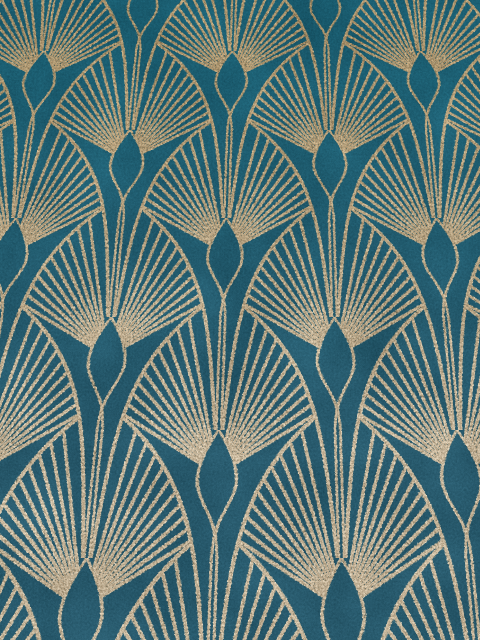
A WebGL 2 fragment shader for this pattern:

```glsl
#version 300 es
precision highp float;
uniform vec2 u_resolution;
out vec4 outColor;

// Perspective of the sheet, in canvas widths measured from the top edge
const float VANISH_X = 0.592;
const float TOP_SPACING = 0.3785;
const float SPACING_GROWTH = 0.131;
const float ROW_ZERO = 2.549;
const float ROW_STEP = 0.133;
const float COLUMN_SHIFT = 0.275;

// Motif, in column spacings across and rows down
const float ROW_HEIGHT = 0.47;
const float FAN_ORIGIN = 0.36;
const float RAY_START = 0.143;
const float RAY_STEP = 0.0914;
const float RAY_COUNT = 10.0;
const float LEAF_WIDTH = 0.080;
const float LEAF_MIDDLE = 0.41;
const float LEAF_END = 0.86;
const float STEM_GAP = 0.011;
const float RAY_HALF = 0.0072;
const float ARCH_HALF = 0.0082;
const float STEM_HALF = 0.0058;

// Surface
const float GRAIN_SCALE = 210.0;
const float CLOUD_SCALE = 7.0;
const float EDGE_WEAR = 0.004;
const vec3 TEAL_DARK = vec3(0.11, 0.285, 0.35);
const vec3 TEAL_LIGHT = vec3(0.19, 0.40, 0.48);
const vec3 TEAL_TOP_TINT = vec3(0.62, 1.0, 1.0);
const vec3 GOLD_DARK = vec3(0.56, 0.48, 0.36);
const vec3 GOLD_LIGHT = vec3(0.86, 0.80, 0.70);
const vec3 GOLD_TOP_TINT = vec3(0.88, 0.83, 0.72);

vec2 hashGradient(vec2 cell) {
  vec3 h = fract(cell.xyx * vec3(0.1031, 0.1030, 0.0973));
  h += dot(h, h.yzx + 33.33);
  return fract((h.xx + h.yz) * h.zy) * 2.0 - 1.0;
}

float gradientNoise(vec2 p) {
  vec2 i = floor(p), f = fract(p);
  vec2 w = f * f * f * (f * (f * 6.0 - 15.0) + 10.0);
  vec2 e = vec2(1.0, 0.0);
  float low = mix(dot(hashGradient(i), f), dot(hashGradient(i + e), f - e), w.x);
  float high = mix(dot(hashGradient(i + e.yx), f - e.yx),
                   dot(hashGradient(i + 1.0), f - 1.0), w.x);
  return mix(low, high, w.y);
}

float fbm(vec2 p) {
  float sum = 0.0, gain = 1.0;
  for (int i = 0; i < 4; i++) {
    sum += gain * gradientNoise(p);
    p = p * 2.03 + 17.0;
    gain *= 0.55;
  }
  return sum;
}

// Half width of an arch, b rows below its focus
float archWidth(float b) {
  float t = max(1.0 - b, 0.0);
  return 0.485 - 0.05 * t - 0.0146 * t * t * t * t;
}

float leafWidth(float b) {
  float rise = sin(1.5708 * clamp(b / LEAF_MIDDLE, 0.0, 1.0));
  return LEAF_WIDTH * rise * (1.0 - smoothstep(LEAF_MIDDLE, LEAF_END, b));
}

float above(float value, float blur) { return smoothstep(-blur, blur, value); }

// Gold coverage of one motif at x across and b rows below its focus
float motif(float x, float b, float wear, float blur) {
  float t = max(1.0 - b, 0.0);
  float slope = (0.05 + 0.0584 * t * t * t) / ROW_HEIGHT;
  float width = archWidth(b);
  float beyondStem = above(x - 0.5 + archWidth(b + 1.0), blur);

  // Arch, running down to the foci of the next row
  float archDist = abs(x - width) / sqrt(1.0 + slope * slope);
  float arch = above(ARCH_HALF + wear - archDist, blur) * beyondStem * step(b, 1.0);

  // Rays, clipped by the arches and the leaf
  vec2 q = vec2(x, (FAN_ORIGIN - b) * ROW_HEIGHT);
  float angle = atan(q.x, q.y) - RAY_START;
  float ray = clamp(round(angle / RAY_STEP), 1.0, RAY_COUNT) * RAY_STEP;
  float rayDist = length(q) * abs(sin(angle - ray));
  float fan = above(RAY_HALF + wear - rayDist, blur) * beyondStem;
  fan *= above(width - x, blur) * above(0.5 - archWidth(b - 1.0) - x, blur);
  fan *= above(x - leafWidth(b), blur) * step(b, FAN_ORIGIN);

  // Leaf outline and the double stem below it
  float leafDist = abs(x - leafWidth(b)) * 0.86;
  float leaf = above(STEM_HALF + wear - leafDist, blur) * step(0.0, b) * step(b, LEAF_END);
  float gap = STEM_GAP * smoothstep(LEAF_END - 0.1, LEAF_END + 0.15, b);
  float stem = above(STEM_HALF + wear - abs(x - gap), blur);
  stem *= step(LEAF_END - 0.08, b) * step(b, 2.0);
  return max(max(arch, fan), max(leaf, stem));
}

void main() {
  vec2 p = vec2(gl_FragCoord.x, u_resolution.y - gl_FragCoord.y) / u_resolution.x;
  float spacing = TOP_SPACING + SPACING_GROWTH * p.y;
  float column = (p.x - VANISH_X) / spacing + COLUMN_SHIFT;
  float row = (ROW_ZERO - 1.0 / spacing) / ROW_STEP;
  float blur = 0.8 / (u_resolution.x * spacing);

  float grain = fbm(p * GRAIN_SCALE);
  float clouds = fbm(p * CLOUD_SCALE + 5.0);
  float gold = 0.0;
  for (int k = -1; k <= 2; k++) {
    float r = floor(row) + float(k);
    float x = abs(fract(column + 0.5 * mod(r, 2.0) + 0.5) - 0.5);
    gold = max(gold, motif(x, row - r, grain * EDGE_WEAR, blur));
  }

  // Mottled teal ground and flecked metallic lines
  float topness = 1.0 - smoothstep(0.0, 1.0, p.y);
  float tone = 0.56 + 0.45 * grain + 0.5 * clouds + 0.15 * topness;
  vec3 teal = mix(TEAL_DARK, TEAL_LIGHT, clamp(tone, -0.2, 1.3));
  teal *= mix(vec3(1.0), TEAL_TOP_TINT, topness);
  float shine = 0.66 + 0.8 * grain + 0.25 * clouds;
  vec3 metal = mix(GOLD_DARK, GOLD_LIGHT, clamp(shine, -0.1, 1.15));
  metal *= mix(vec3(1.0), GOLD_TOP_TINT, topness);
  float flecked = gold * (1.0 - 0.3 * smoothstep(0.3, 0.8, -grain));
  outColor = vec4(mix(teal, metal, flecked), 1.0);
}
```
